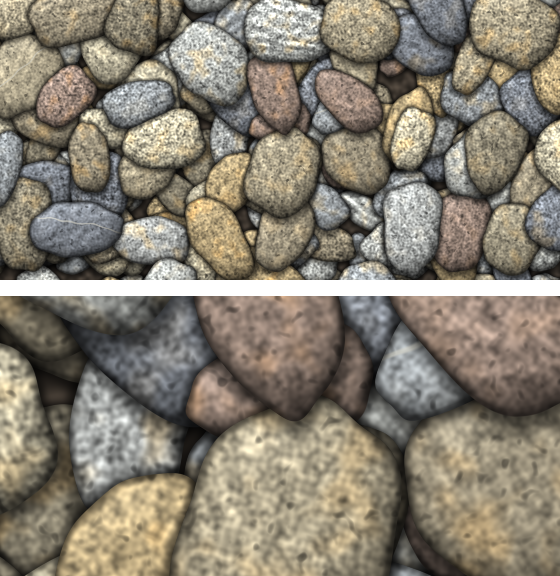
Top, the full canvas; bottom, a detail of the centre.
Write a Shadertoy shader that draws this texture.

```glsl
// A bed of worn river pebbles in mixed greys, tans and blues.
// Jittered grids of rotated superellipses are painted from the lowest layer up;
// each stone shades what lies below it, then adds its own dome light and grain.

vec2 hash2(vec2 p) {
    vec3 a = fract(p.xyx * vec3(0.1031, 0.1030, 0.0973));
    a += dot(a, a.yzx + 33.33);
    return fract((a.xx + a.yz) * a.zy);
}

float corner(vec2 cell, vec2 offset, vec2 f) {
    return dot(hash2(cell + offset) * 2.0 - 1.0, f - offset);
}

// Gradient noise, roughly -0.7 to 0.7
float noise(vec2 p) {
    vec2 i = floor(p), f = p - i;
    vec2 u = f * f * f * (f * (f * 6.0 - 15.0) + 10.0);
    return mix(mix(corner(i, vec2(0, 0), f), corner(i, vec2(1, 0), f), u.x),
               mix(corner(i, vec2(0, 1), f), corner(i, vec2(1, 1), f), u.x), u.y);
}

vec3 rockTint(float pick) {
    vec3 tints[10] = vec3[10](
        vec3(0.64, 0.60, 0.51), vec3(0.63, 0.65, 0.66), vec3(0.58, 0.55, 0.47),
        vec3(0.74, 0.75, 0.73), vec3(0.51, 0.53, 0.56), vec3(0.69, 0.65, 0.55),
        vec3(0.74, 0.66, 0.50), vec3(0.69, 0.70, 0.69), vec3(0.77, 0.74, 0.64),
        vec3(0.62, 0.54, 0.49));
    return tints[int(min(pick * 10.0, 9.0))];
}

// Mineral surface: stains, speckles, pits, and on some stones bands or a vein
vec3 rockSurface(vec2 p, vec2 kind, vec2 trait) {
    vec2 s = p + kind * 3.0;
    float mottle = noise(s * 12.0) + 0.7 * noise(s * 27.0);
    float grain = 0.6 * noise(s * 52.0) + 1.1 * noise(s * 108.0);
    float relief = noise(s * 36.0) - noise((s + vec2(-0.003, 0.008)) * 36.0);

    vec3 color = rockTint(kind.x) * (0.97 + 0.1 * kind.y);
    color = mix(color, color * vec3(1.06, 0.95, 0.78),
                smoothstep(0.0, 0.5, mottle) * trait.x);
    color *= 1.0 + 0.24 * mottle + (0.34 + 0.34 * trait.y) * grain + 0.5 * relief;
    color *= 1.0 - 0.35 * smoothstep(0.22, 0.5, noise(s * 65.0 + 9.0));

    float bands = sin(p.y * 190.0 + 9.0 * noise(s * 9.0));
    color *= 1.0 + 0.16 * bands * step(0.88, trait.x);
    float vein = abs(p.y + 0.3 * p.x - 0.02 + 0.03 * noise(s * 14.0));
    float veinMask = (1.0 - smoothstep(0.001, 0.005, vein)) * step(trait.x, 0.12);
    return mix(color, vec3(0.80, 0.79, 0.74), 0.6 * veinMask);
}

// Paints one stone over the ground
vec3 paintStone(vec3 ground, vec2 p, vec2 seed, float size, float level) {
    vec2 kind = hash2(seed + 17.0), trait = hash2(seed + 53.0);
    vec2 form = hash2(seed + 91.0), bend = hash2(seed + 131.0);

    // Rotated, tapered superellipse with an uneven rim
    float turn = (bend.x - 0.5) * 3.1416;
    mat2 rotation = mat2(cos(turn), -sin(turn), sin(turn), cos(turn));
    vec2 local = rotation * p;
    vec2 axes = size * mix(0.46, 0.68, form.x) * vec2(1.0, mix(0.52, 0.86, form.y));
    vec2 q = local / axes;
    q.y *= 1.0 + 0.5 * (bend.y - 0.5) * q.x;
    float power = mix(1.95, 2.5, trait.y);
    vec2 powered = pow(abs(q) + 1e-4, vec2(power));
    float k = pow(powered.x + powered.y, 1.0 / power);
    k *= 1.0 + 0.22 * noise(q / (length(q) + 1e-4) * 1.3 + kind * 20.0);
    vec2 slope = q / axes;
    float d = (k - 1.0) * length(q) / (length(slope) + 1e-4);

    // Contact shadow, longer below the stone
    float below = clamp(-p.y / size, 0.0, 1.0);
    ground *= mix(0.36, 1.0, smoothstep(-0.004, 0.014 + 0.03 * below, d));

    float aa = 0.7 / iResolution.y;
    if (d > aa) return ground;

    // Soft overhead light on a flattened dome
    float rise = min(k, 1.0);
    vec2 outward = normalize(slope * rotation + 1e-5);
    vec3 normal = vec3(outward * pow(rise, 2.4), sqrt(1.0 - pow(rise, 4.8)));
    float light = max(dot(normal, normalize(vec3(-0.25, 0.55, 0.85))), 0.0);
    vec3 color = rockSurface(local, kind, trait) * (0.43 + 0.69 * light);
    color += vec3(0.04, 0.045, 0.05) * pow(light, 10.0);
    color *= mix(0.6, 1.0, smoothstep(0.0, 0.011, -d)) * mix(0.94, 1.0, level);
    return mix(color, ground, smoothstep(-aa, aa, d));
}

void mainImage(out vec4 fragColor, in vec2 fragCoord) {
    vec2 uv = fragCoord / iResolution.y;
    vec3 color = vec3(0.25, 0.22, 0.19) * (1.0 + 0.6 * noise(uv * 40.0));

    // Small filler stones first, large loose ones last
    for (int layer = 0; layer < 4; layer++) {
        float level = float(layer) / 3.0;
        float size = mix(0.17, 0.25, level);
        vec2 grid = uv / size + level * vec2(1.37, 2.71);
        vec2 home = floor(grid);
        for (int y = -1; y <= 1; y++)
        for (int x = -1; x <= 1; x++) {
            vec2 cell = home + vec2(x, y);
            vec2 seed = cell + 200.0 + 37.0 * float(layer);
            if (hash2(seed + 7.0).x > mix(1.0, 0.68, level)) continue;
            vec2 center = cell + 0.5 + 0.5 * (hash2(seed) - 0.5);
            color = paintStone(color, (grid - center) * size, seed, size, level);
        }
    }
    fragColor = vec4(clamp(color, 0.0, 1.0), 1.0);
}
```
